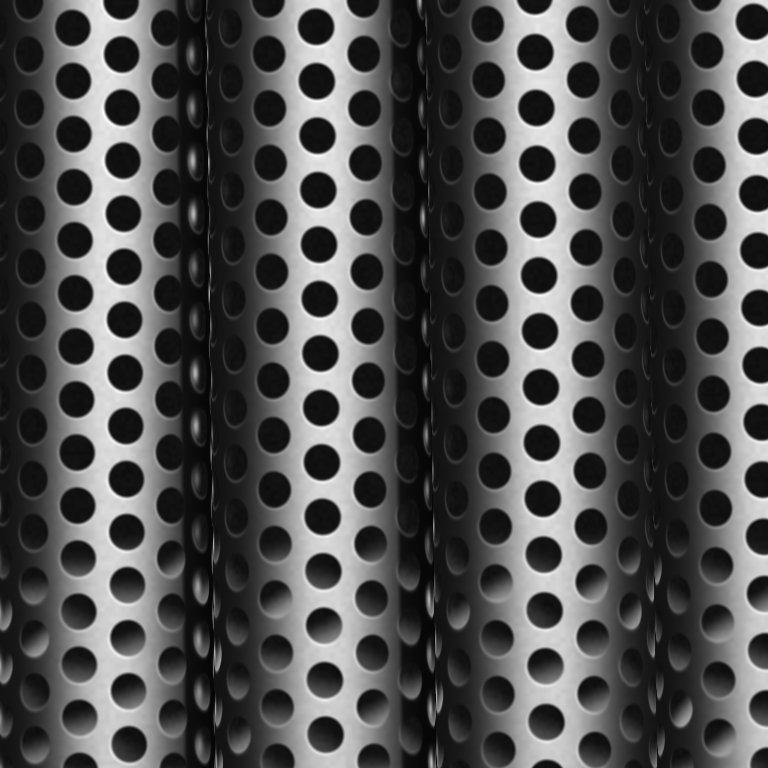
Give the GLSL for this texture, as a Shadertoy shader.

```glsl
// Row of perforated metal tubes, staggered round holes, dark glinting valleys.
#define FIRST_AXIS 0.126    // axis of the leftmost tube at the top edge
#define PITCH 0.285         // distance between tube axes
#define LEAN 0.0105         // sideways drift of the first tube, top to bottom
#define SPREAD 0.003        // extra drift for each further tube
#define ROW_STEP 0.0691     // vertical hole spacing on the first tube
#define ROW_GROWTH 0.0018   // added spacing for each further tube
#define COLUMN_ANGLE 0.454  // angle between hole columns, radians
#define HOLE_RADIUS 0.0238
#define SOFTNESS 0.0028
#define METAL_DARK 0.065
#define METAL_BRIGHT 0.88
#define HOLE_DARK 0.065

float hash(vec2 p) {
    vec3 q = fract(vec3(p.xyx) * 0.1031);
    q += dot(q, q.yzx + 33.33);
    return fract((q.x + q.y) * q.z);
}

float noise(vec2 p) {
    vec2 cell = floor(p), f = fract(p);
    f = f * f * (3.0 - 2.0 * f);
    return mix(mix(hash(cell), hash(cell + vec2(1, 0)), f.x),
               mix(hash(cell + vec2(0, 1)), hash(cell + vec2(1, 1)), f.x), f.y);
}

// Brightness of the solid wall; across runs from -1 to 1 over one tube.
float metalShade(float across, float tube, float depth) {
    float peak = tube < 0.5 ? 0.09 : 0.05;
    float glow = exp(-pow(abs(across - peak) / 0.53, 2.4));
    float shade = mix(METAL_DARK, METAL_BRIGHT - 0.09 * depth * depth, glow);
    // The first two tubes end in a hard shadow on the right.
    float edge = 0.74 - 0.04 * tube;
    float shadow = smoothstep(edge - 0.04, edge + 0.02, across);
    return shade * (1.0 - 0.7 * shadow * step(tube, 1.5));
}

// Brightness inside a hole; light leaks through near the bottom.
float holeShade(vec2 p, float seed, float depth) {
    float tilt = mix(-0.8, 0.8, seed);
    float ramp = smoothstep(-0.6, 1.2, (p.y + tilt * p.x) / HOLE_RADIUS);
    float leak = smoothstep(0.68, 0.77, depth) * (0.15 + 0.4 * seed);
    return HOLE_DARK + leak * ramp + 0.025 * (noise(p * 180.0 + seed * 40.0) - 0.5);
}

void mainImage(out vec4 fragColor, in vec2 fragCoord) {
    vec2 uv = fragCoord / iResolution.xy;
    float depth = 1.0 - uv.y;

    // Tube index and position around its wall
    float pitch = PITCH + SPREAD * depth;
    float along = (uv.x - FIRST_AXIS - LEAN * depth) / pitch;
    float tube = floor(along + 0.5);
    float across = 2.0 * (along - tube);
    float angle = asin(clamp(across, -1.0, 1.0));

    // Nearest hole: the first tube has no column on its axis
    float shift = tube < 0.5 ? 0.5 : 0.0;
    float column = floor(angle / COLUMN_ANGLE - shift + 0.5);
    float columnAngle = (column + shift) * COLUMN_ANGLE;
    float rowStep = ROW_STEP + ROW_GROWTH * tube;
    vec4 firstRow = vec4(0.002, 0.035, 0.068, 0.0286);
    float start = firstRow[int(clamp(tube, 0.0, 3.0))] + 0.5 * rowStep * mod(column, 2.0);
    float row = floor((depth - start) / rowStep + 0.5);
    vec2 p = vec2((angle - columnAngle) * 0.5 * pitch, depth - start - row * rowStep);
    float seed = hash(vec2(column + 11.0 * tube + 20.0, row + 7.0));

    // Wall with a faint grain, then the hole and its lit lower rim
    float shade = metalShade(across, tube, depth);
    shade *= 0.97 + 0.06 * noise(uv * 150.0);
    float dist = length(p) - HOLE_RADIUS;
    float rim = exp(-pow((dist - 0.001) / 0.0028, 2.0));
    float inside = 1.0 - smoothstep(-SOFTNESS, SOFTNESS, dist);
    shade = mix(shade, holeShade(p, seed, depth), inside);
    shade += 0.13 * rim * smoothstep(-0.3, 1.0, dot(p, vec2(-0.6, 0.8)) / HOLE_RADIUS);

    // Slivers of light on the steep holes in the valleys
    float steep = smoothstep(0.85, 1.15, abs(columnAngle));
    vec2 sliver = (p + vec2(0.6 * HOLE_RADIUS, 0.0)) / vec2(0.009, 0.013);
    float lit = 1.0 - 0.85 * smoothstep(0.7, 0.8, uv.x);
    shade += steep * lit * (0.12 + 0.55 * seed) * exp(-dot(sliver, sliver));

    fragColor = vec4(vec3(clamp(shade, 0.0, 1.0)), 1.0);
}
```
